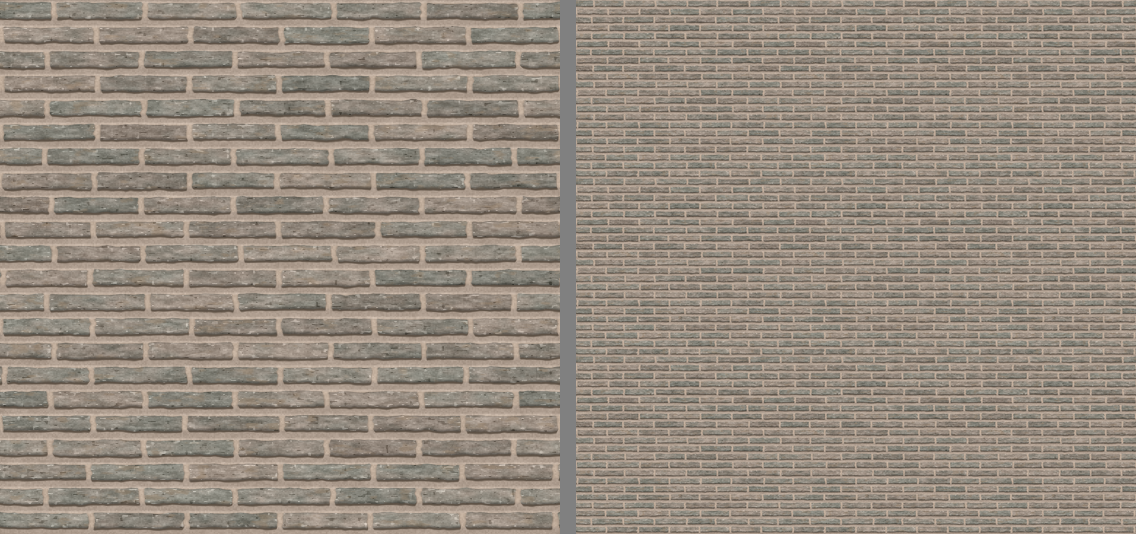
Left, the tile; right, the same tile 3 across and 3 down.
Give the GLSL for this texture, as a Shadertoy shader.

```glsl
// Weathered long-format brickwork: 22 staggered courses of 6 grey-brown bricks
// in pale sandy mortar. Each brick is a wobbly rounded box with a shadow below;
// wrapped value noise gives the streaks, grain and chips, so the wall tiles.

float hash(vec2 p) {
    return fract(sin(dot(p, vec2(127.1, 311.7))) * 43758.5453);
}

// Value noise over the unit square that wraps after a whole number of cells
float noise(vec2 uv, vec2 cells) {
    vec2 p = uv * cells, i = floor(p), f = fract(p);
    f = f * f * (3.0 - 2.0 * f);
    vec2 a = mod(i, cells), b = mod(i + 1.0, cells);
    return mix(mix(hash(a), hash(vec2(b.x, a.y)), f.x),
               mix(hash(vec2(a.x, b.y)), hash(b), f.x), f.y);
}

float fbm(vec2 uv, vec2 cells) {
    float sum = 0.0, gain = 0.5;
    for (int k = 0; k < 4; k++) {
        sum += gain * noise(uv, cells);
        cells *= 2.0;
        gain *= 0.5;
    }
    return sum / 0.9375;
}

// Uneven position of a vertical joint, in brick lengths
float joint(float j, float row) {
    return j + 0.08 * (hash(vec2(mod(j, 6.0), row + 40.0)) - 0.5);
}

float roundBox(vec2 p, vec2 lo, vec2 hi, float r) {
    vec2 d = abs(p - 0.5 * (lo + hi)) - 0.5 * (hi - lo) + r;
    return length(max(d, 0.0)) + min(max(d.x, d.y), 0.0) - r;
}

void mainImage(out vec4 fragColor, in vec2 fragCoord) {
    vec2 uv = fragCoord / iResolution.xy;
    float soft = max(0.9, 600.0 / iResolution.x);

    // Course and brick; a brick cell measures 128 by 33.3 units
    float row = floor(uv.y * 22.0);
    float y = fract(uv.y * 22.0) * 33.3;
    float x = uv.x * 6.0 - 0.53 * mod(row, 2.0) - 0.05 * (hash(vec2(row, 7.0)) - 0.5);
    float j = floor(x);
    j += step(joint(j + 1.0, row), x) - step(x, joint(j, row));
    vec2 id = vec2(mod(j, 6.0), row);

    // Brick outline with wavy edges
    vec2 wobble = vec2(noise(uv, vec2(60.0, 132.0)), noise(uv, vec2(42.0, 44.0))) - 0.5;
    wobble.y += 0.5 * (noise(uv, vec2(120.0, 66.0)) - 0.5);
    vec2 q = vec2(x * 128.0, y) + wobble * vec2(3.0, 2.6);
    vec2 lo = vec2(joint(j, row) * 128.0 + 4.2, 7.3 + 1.6 * hash(id + 11.0));
    vec2 hi = vec2(joint(j + 1.0, row) * 128.0 - 4.2, 28.3 + 1.2 * hash(id + 23.0));
    float d = roundBox(q, lo, hi, 2.2);
    float brick = smoothstep(-soft, soft, -d);

    // Surface detail: broad stains, long streaks and fine grain
    float stain = fbm(uv, vec2(30.0, 66.0));
    float streak = fbm(uv, vec2(60.0, 176.0));
    float grain = noise(uv, vec2(384.0, 366.0)) - 0.5;

    // Mortar: sandy, lit along the ledge above each brick, tan in upright joints
    vec3 mortar = mix(vec3(0.64, 0.575, 0.52), vec3(0.71, 0.645, 0.59), stain);
    float ledge = 1.0 - smoothstep(0.0, 3.0, abs(y - 30.3));
    float upright = smoothstep(7.0, 12.0, y) * (1.0 - smoothstep(27.0, 31.0, y));
    mortar += ledge * vec3(0.09, 0.088, 0.085) * (0.5 + streak);
    mortar += upright * vec3(0.08, 0.07, 0.055);
    mortar += 0.07 * grain;

    // Shadow thrown downwards, with a softer halo around the brick
    float shadow = smoothstep(-1.3, 1.3, -roundBox(q + vec2(-0.6, 2.6), lo, hi, 2.2));
    shadow *= 1.0 - 0.75 * smoothstep(lo.y, lo.y + 4.0, q.y);
    mortar = mix(mortar, vec3(0.36, 0.31, 0.26), 0.88 * shadow);
    mortar *= 1.0 - 0.1 * (1.0 - smoothstep(0.0, 3.0, d)) * (1.0 - ledge);

    // Brick face: a tone of its own between slate and warm brown
    vec3 face = mix(vec3(0.525, 0.522, 0.485), vec3(0.59, 0.54, 0.495),
                    clamp(hash(id + 3.0) + 1.2 * (stain - 0.5), 0.0, 1.0));
    face *= 0.94 + 0.13 * hash(id + 5.0);
    face += 0.24 * (streak - 0.5) + 0.12 * (stain - 0.5) + 0.07 * grain;
    float rust = smoothstep(0.6, 0.8, fbm(uv, vec2(36.0, 88.0)));
    face = mix(face, vec3(0.60, 0.51, 0.41), 0.4 * rust);

    // Rounded edges in shade, dark pits and pale chips near the rims
    face *= 0.70 + 0.30 * smoothstep(0.0, 4.5, q.y - lo.y);
    face *= 0.90 + 0.10 * smoothstep(0.0, 2.5, hi.y - q.y);
    float fleck = smoothstep(0.72, 0.95, noise(uv, vec2(150.0, 264.0)));
    face -= 0.13 * smoothstep(0.82, 0.97, noise(uv, vec2(120.0, 242.0)));
    face += 0.17 * fleck * (0.35 + 0.65 * smoothstep(-7.0, -2.0, d));

    fragColor = vec4(clamp(mix(mortar, face, brick), 0.0, 1.0), 1.0);
}
```
